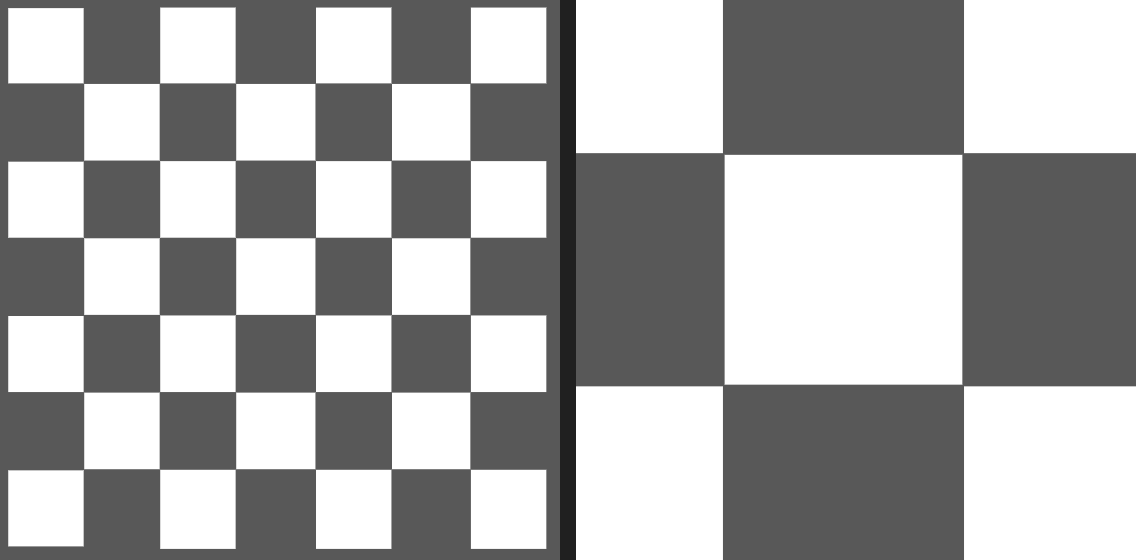
Left, the full canvas; right, a detail of the centre.
Write a Shadertoy shader that draws this pattern.

```glsl
// Column edge from the left; the fourth and sixth columns are slightly wider
float columnEdge(int i) {
    return 0.0142 + 0.1357 * float(i) + 0.0068 * step(3.5, float(i)) + 0.0052 * step(5.5, float(i));
}

// Row edge from the top; the first row is cut a little short
float rowEdge(int j) {
    return max(0.013, 0.0116 + 0.1378 * float(j));
}

float boxDistance(vec2 p, vec2 low, vec2 high) {
    vec2 d = abs(p - 0.5 * (low + high)) - 0.5 * (high - low);
    return length(max(d, 0.0)) + min(max(d.x, d.y), 0.0);
}

void mainImage(out vec4 fragColor, in vec2 fragCoord) {
    vec2 p = fragCoord / iResolution.xy;
    p.y = 1.0 - p.y;
    float pixel = 1.0 / min(iResolution.x, iResolution.y);
    float white = 0.0;

    // White squares on alternating cells
    for (int j = 0; j < 7; j++) {
        for (int i = 0; i < 7; i++) {
            if ((i + j) % 2 == 1) continue;
            vec2 low = vec2(columnEdge(i), rowEdge(j));
            vec2 high = vec2(columnEdge(i + 1), rowEdge(j + 1));

            // The first column sits lower; the other bottom squares are taller
            if (i == 0) {
                low.y += 0.001;
            } else if (j == 6) {
                high.y += 0.0045;
            }

            // Hairline inset keeps touching corners apart
            float d = boxDistance(p, low + 0.0005, high - 0.0005);
            white = max(white, clamp(0.5 - d / pixel, 0.0, 1.0));
        }
    }

    fragColor = vec4(mix(vec3(0.347), vec3(1.0), white), 1.0);
}
```
